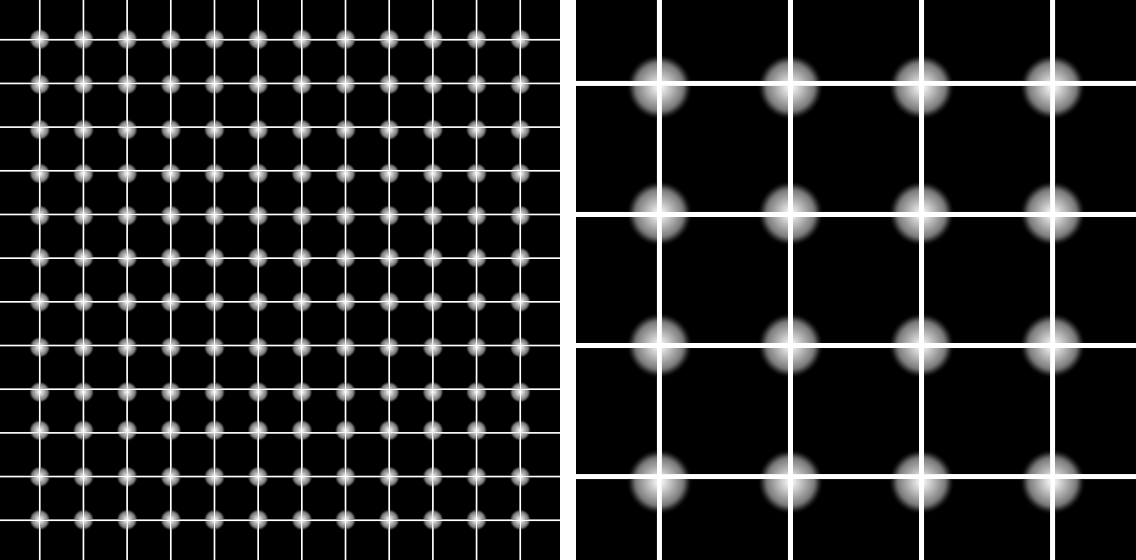
Left, the full canvas; right, a detail of the centre.
Write a Shadertoy shader that draws this pattern.

```glsl
// A 12 by 12 grid of thin white lines on black, with a soft glowing dot at each crossing.
// Lines and dots come from distances to the nearest grid index; each row of dots
// drifts off its line along a slow wave, and one row slips further.

const float SPACING = 0.078;
const float LAST = 11.0; // highest row and column index

// Vertical shift of a whole row of dots, rows counted from the top.
float rowDrift(float row) {
    float wave = -0.0022 - 0.003 * cos(1.142 * (row - 2.6));
    float slip = row == 9.0 ? 0.0083 : 0.0;
    return wave + slip;
}

// Bright core fading evenly to grey, then quickly to black at the rim.
float dotGlow(float dist) {
    float r = dist / 0.018;
    return max(1.0 - 0.66 * r, 0.0) * (1.0 - smoothstep(0.75, 1.1, r));
}

void mainImage(out vec4 fragColor, in vec2 fragCoord) {
    vec2 uv = fragCoord / iResolution.xy;
    float pixel = 1.0 / min(iResolution.x, iResolution.y);

    // Nearest crossing, centred on the canvas
    vec2 grid = (uv - 0.5) / SPACING + 0.5 * LAST;
    vec2 index = clamp(round(grid), 0.0, LAST);
    vec2 offset = (grid - index) * SPACING;

    // Grid lines with pixel-wide edge coverage
    float lineDist = min(abs(offset.x), abs(offset.y));
    float line = clamp((0.0015 - lineDist) / pixel + 0.5, 0.0, 1.0);

    // Dots, shifted row by row
    vec2 toDot = offset - vec2(0.0, rowDrift(LAST - index.y));
    float glow = dotGlow(length(toDot));

    fragColor = vec4(vec3(max(line, glow)), 1.0);
}
```
